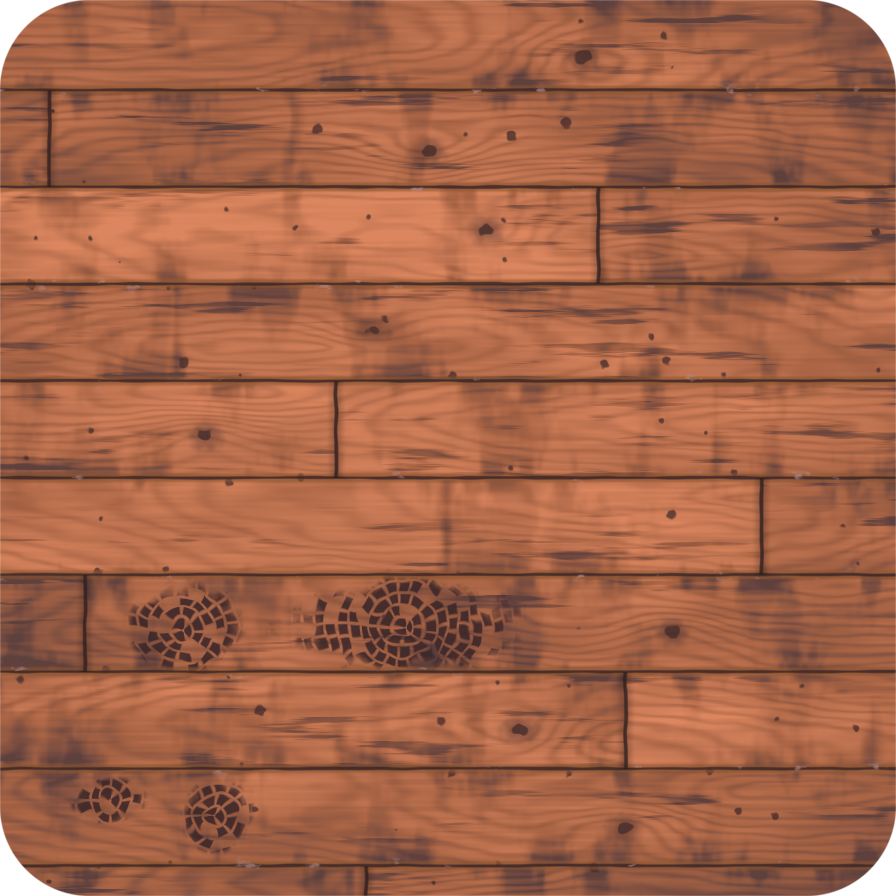
This texture is drawn by a Shadertoy shader. Its source:

```glsl
// Weathered wooden floor: ten rows of butted planks inside a white-cornered tile.
// Each plank gets ring contours bent around a knot, fibres, cracks and grime;
// worn boot-tread stains, dark seams and a soft vignette lie on top.

const vec3 DARK = vec3(0.37, 0.25, 0.24);
const vec3 MID = vec3(0.65, 0.385, 0.265);
const vec3 LIGHT = vec3(0.86, 0.525, 0.37);
const vec3 CHAR = vec3(0.23, 0.15, 0.16);
const vec3 OCHRE = vec3(0.55, 0.33, 0.18);
const float ROW_HEIGHT = 0.1082;
const float FIRST_SEAM = 0.034;

// Per row, bottom to top: joint x, left tone, right tone, knot x (-1 = none)
const vec4 ROWS[10] = vec4[10](
    vec4(0.409, 0.50, 0.52, -1.0), vec4(-1.0, 0.66, 0.66, 0.697),
    vec4(0.698, 0.66, 0.72, 0.580), vec4(0.095, 0.50, 0.56, 0.750),
    vec4(0.850, 0.80, 0.60, -1.0), vec4(0.375, 0.76, 0.72, 0.230),
    vec4(-1.0, 0.72, 0.72, 0.417), vec4(0.668, 0.88, 0.66, 0.543),
    vec4(0.055, 0.58, 0.59, 0.477), vec4(-1.0, 0.67, 0.67, 0.650));

// Tread stains: centre, radii
const vec4 TREADS[4] = vec4[4](
    vec4(0.202, 0.297, 0.065, 0.052), vec4(0.450, 0.302, 0.130, 0.050),
    vec4(0.124, 0.107, 0.045, 0.030), vec4(0.241, 0.089, 0.038, 0.046));

float hash(vec2 p) {
    vec3 q = fract(vec3(p.xyx) * 0.1031);
    q += dot(q, q.yzx + 33.33);
    return fract((q.x + q.y) * q.z);
}

float noise(vec2 p) {
    vec2 i = floor(p), f = fract(p);
    f = f * f * (3.0 - 2.0 * f);
    return mix(mix(hash(i), hash(i + vec2(1, 0)), f.x),
               mix(hash(i + vec2(0, 1)), hash(i + 1.0), f.x), f.y);
}

float fbm(vec2 p) {
    float sum = 0.0, amp = 0.533;
    for (int i = 0; i < 4; i++) {
        sum += amp * noise(p);
        p = p * 2.03 + 17.7;
        amp *= 0.5;
    }
    return sum;
}

// Long nested growth rings, pushed aside by the knot
float growthRings(vec2 p, vec2 knot, float seed) {
    vec2 k = (p - knot) * vec2(15.0, 34.0);
    vec2 core = vec2(hash(vec2(seed, 3.0)), ROW_HEIGHT * hash(vec2(seed, 8.0)));
    float height = length((p - core) * vec2(0.12, 1.0));
    height += 0.045 * fbm(p * vec2(4.0, 13.0) + seed) + 0.03 * exp(-dot(k, k));
    float ring = 0.5 + 0.5 * sin(height * 640.0);
    return ring * ring;
}

// Concentric arcs of broken rectangular blocks
float tread(vec2 p, vec4 shape) {
    vec2 q = p - shape.xy;
    float reach = length(q / shape.zw) + 0.7 * (fbm(p * 30.0) - 0.5);
    q += 0.008 * (vec2(noise(p * 60.0), noise(p * 60.0 + 40.0)) - 0.5);
    float r = length(q) / 0.0125, ring = floor(r);
    float a = (atan(q.y, q.x) / 6.2832 + 0.5) * (3.0 + 5.0 * ring);
    vec2 cell = abs(vec2(fract(r), fract(a)) - 0.5);
    float block = smoothstep(0.46, 0.28, max(cell.x, cell.y));
    block *= step(0.25, hash(vec2(ring, floor(a)) + shape.xy * 90.0));
    return (0.8 * block + 0.25 * fbm(p * 45.0)) * smoothstep(1.05, 0.75, reach);
}

// Small scattered nail holes and pin knots
float specks(vec2 p) {
    vec2 g = p * vec2(13.0, 18.0), id = floor(g);
    vec2 centre = 0.2 + 0.6 * vec2(hash(id + 5.0), hash(id + 9.0));
    float radius = mix(0.0015, 0.006, pow(hash(id + 21.0), 2.0));
    float d = length((fract(g) - centre) / vec2(13.0, 18.0)) + 0.003 * (noise(p * 250.0) - 0.5);
    return step(0.68, hash(id + 2.0)) * smoothstep(radius + 0.0015, radius - 0.0015, d);
}

void mainImage(out vec4 fragColor, in vec2 fragCoord) {
    vec2 uv = fragCoord / iResolution.xy;
    float px = 1.0 / min(iResolution.x, iResolution.y);
    float v = (uv.y - FIRST_SEAM) / ROW_HEIGHT, row = floor(v);
    vec4 plank = ROWS[int(clamp(row + 1.0, 0.0, 9.0))];
    float side = step(plank.x, uv.x);
    float seed = row * 7.31 + side * 41.7 + 90.0;
    vec2 p = vec2(uv.x, fract(v) * ROW_HEIGHT);
    vec2 knot = vec2(plank.w, ROW_HEIGHT * (0.3 + 0.3 * hash(vec2(seed, 1.0))));

    // Grain and broad tone
    float patches = fbm(p * vec2(5.0, 17.0) + seed * 2.0);
    float fibre = noise(p * vec2(16.0, 330.0) + seed);
    float crack = smoothstep(0.60, 0.76, fbm(p * vec2(9.0, 110.0) + seed * 3.0));
    float tone = mix(plank.y, plank.z, side) + 0.65 * (patches - 0.5) + 0.14 * (fibre - 0.5);
    tone -= 0.19 * growthRings(p, knot, seed) * (0.4 + patches);
    tone -= 0.5 * crack * smoothstep(0.4, 0.65, fbm(p * vec2(4.0, 20.0) + seed));

    // Vertical smears and grime gathering at plank edges
    float smearX = hash(vec2(seed, 14.0));
    float smear = smoothstep(0.025, 0.0, abs(uv.x - smearX) + 0.03 * noise(uv * vec2(60.0, 30.0)));
    float edge = min(p.y, ROW_HEIGHT - p.y);
    float grime = smoothstep(0.5, 0.75, fbm(vec2(uv.x * 22.0, uv.y * 10.0) + seed));
    tone -= 0.4 * smear + grime * (0.2 + 0.3 * smoothstep(0.035, 0.0, edge));
    vec2 c = uv - 0.5;
    tone += 0.1 - 0.55 * dot(c, c);
    tone = clamp(tone, 0.0, 1.0);
    vec3 col = mix(mix(DARK, MID, min(tone * 2.0, 1.0)), LIGHT, max(tone * 2.0 - 1.0, 0.0));

    // Knots, specks and treads
    float kd = length((p - knot) * vec2(0.8, 1.0)) + 0.006 * (noise(uv * 140.0) - 0.5);
    float stain = max(0.8 * smoothstep(0.009, 0.005, kd), 0.35 * smoothstep(0.022, 0.006, kd));
    stain = max(stain, 0.7 * specks(uv));
    for (int i = 0; i < 4; i++) stain = max(stain, tread(uv, TREADS[i]));
    col = mix(col, CHAR, clamp(stain, 0.0, 0.9));

    // Seams, butt joints and pale scuffs
    float wobble = 0.0012 * (noise(vec2(uv.x * 40.0, row)) - 0.5);
    float joint = abs(uv.x - plank.x + 0.002 * (noise(uv * 50.0) - 0.5));
    col = mix(col, OCHRE, 0.6 * smoothstep(0.007, 0.003, edge));
    col = mix(col, CHAR, 0.85 * smoothstep(0.0016 + px, 0.0016 - px, edge + wobble));
    col = mix(col, CHAR, 0.8 * smoothstep(0.002 + px, 0.002 - px, joint));
    col *= 1.0 - 0.2 * smoothstep(0.012, 0.0, joint);
    float scuff = smoothstep(0.72, 0.85, fbm(uv * vec2(45.0, 90.0))) * smoothstep(0.012, 0.0, edge);
    col = mix(col, vec3(0.72, 0.58, 0.6), 0.6 * scuff);

    // Rounded white corners
    float corner = length(max(abs(c) - 0.4, 0.0)) - 0.1;
    fragColor = vec4(mix(col, vec3(1.0), smoothstep(-px, px, corner)), 1.0);
}
```
